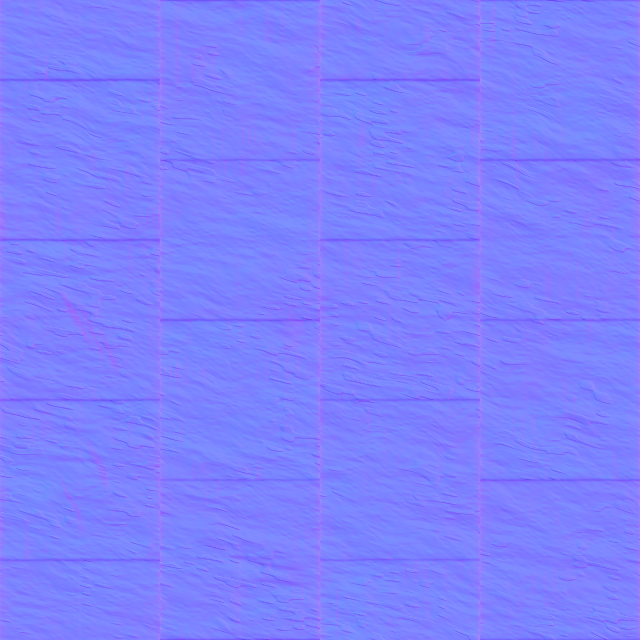
This texture map is drawn by a WebGL 2 fragment shader. Its source:

```glsl
#version 300 es
precision highp float;
// Tangent-space normal map of worn stone slabs: four columns of four square
// tiles, alternate columns shifted by half a tile. Surface slopes from grain,
// streaks, gouges and seams are summed, then packed as a unit normal.

#define TILES 4.0
#define SEAM_WIDTH 0.0085
#define SEAM_GLOW 0.045
#define VERTICAL_SEAM 0.17
#define HORIZONTAL_SEAM 0.27
#define GRAIN_TILT 0.22
#define GRAIN_DEPTH 1.0
#define STREAK_DEPTH 0.11
#define TINT_DEPTH 0.10
#define GOUGE_CHANCE 0.30
#define GOUGES 4
#define BASE_SLOPE vec2(-0.025, 0.025)

uniform vec2 u_resolution;
out vec4 fragColor;

float hash(vec2 p) {
    return fract(sin(dot(p, vec2(127.1, 311.7))) * 43758.5453);
}

float noise(vec2 p) {
    vec2 i = floor(p), f = fract(p);
    f = f * f * (3.0 - 2.0 * f);
    return mix(mix(hash(i), hash(i + vec2(1, 0)), f.x),
               mix(hash(i + vec2(0, 1)), hash(i + vec2(1, 1)), f.x), f.y);
}

float bell(float d, float width) {
    return exp(-d * d / (width * width));
}

// Layered slate grain: long shallow ridges plus small broken flakes
float grainHeight(vec2 p, vec2 seed) {
    float bend = 0.05 * noise(p * 5.0 + seed);
    vec2 q = vec2(p.x, p.y + GRAIN_TILT * p.x + bend);
    float ridges = 0.0060 * noise(q * vec2(3.0, 9.0) + seed)
                 + 0.0026 * noise(q * vec2(9.0, 28.0) + seed.yx)
                 + 0.0011 * noise(q * vec2(28.0, 62.0) + seed);
    float flakes = smoothstep(0.66, 0.82, noise(q * vec2(10.0, 38.0) + seed + 31.0));
    float patches = smoothstep(0.35, 0.75, noise(p * 4.0 + seed + 57.0));
    return GRAIN_DEPTH * (ridges + 0.0026 * flakes * patches);
}

vec2 grainSlope(vec2 p, vec2 seed) {
    const float e = 0.005;
    float h = grainHeight(p, seed);
    vec2 s = vec2(h - grainHeight(p + vec2(e, 0), seed),
                  h - grainHeight(p + vec2(0, e), seed)) / e;
    return clamp(s, vec2(-0.12, -0.24), vec2(0.14, 0.07));
}

// Fine near-vertical scratches, fading along their length
float streaks(vec2 p, vec2 seed) {
    float x = p.x + 0.025 * noise(vec2(p.y * 2.0, seed.x));
    float thin = smoothstep(0.70, 0.97, noise(vec2(x * 65.0, p.y * 3.0) + seed));
    float wide = smoothstep(0.65, 0.95, noise(vec2(x * 22.0, p.y * 2.0) + seed.yx));
    return (thin + 0.5 * wide) * smoothstep(0.3, 0.75, noise(p * vec2(5.0, 4.0) + seed + 9.0));
}

// Occasional long gouges, either flat and dark or steep and pink
vec2 gougeSlope(vec2 p, vec2 tile, vec2 seed) {
    vec2 total = vec2(0);
    float present = step(hash(tile + 4.7), GOUGE_CHANCE);
    for (int i = 0; i < GOUGES; i++) {
        vec2 k = tile + float(i) * vec2(7.3, 3.9);
        float steep = step(0.5, hash(k + 1.1));
        vec2 dir = normalize(mix(vec2(1.0, -0.12), vec2(0.45, -1.0), steep));
        vec2 center = 0.25 + 0.5 * vec2(hash(k + 2.3), hash(k + 5.9));
        vec2 d = p - center;
        float along = dot(d, dir) / mix(0.12, 0.28, hash(k + 8.2));
        float across = dot(d, vec2(-dir.y, dir.x)) + 0.03 * (noise(p * 7.0 + seed) - 0.5);
        float mark = bell(across, mix(0.010, 0.022, hash(k + 6.4)))
                   * (1.0 - smoothstep(0.3, 1.0, abs(along)));
        total += mark * mix(vec2(0.0, -0.17), vec2(0.15, -0.10), steep);
    }
    return total * present;
}

void main() {
    vec2 grid = gl_FragCoord.xy / u_resolution * TILES;
    float column = floor(grid.x);
    grid.y += 0.5 * (1.0 - mod(column, 2.0));
    vec2 tile = vec2(column, mod(floor(grid.y), TILES));
    vec2 p = fract(grid);
    vec2 seed = 40.0 * vec2(hash(tile + 0.5), hash(tile + 13.5));

    // Stone face
    vec2 slope = BASE_SLOPE + grainSlope(p, seed);
    float tint = 0.6 * noise(p * vec2(2.5, 3.5) + seed) + 0.4 * noise(p * vec2(12.0, 18.0) + seed) - 0.5;
    slope += TINT_DEPTH * (tint + 0.15 * (hash(tile + 2.2) - 0.5)) * vec2(1.0, -1.0);
    slope += STREAK_DEPTH * streaks(p, seed) * vec2(1.0, -0.45);
    slope += gougeSlope(p, tile, seed);

    // Faint hairlines through the middle of each tile
    float worn = noise(p * 6.0 + seed);
    slope.x += 0.07 * worn * hash(tile + 3.1) * bell(p.x - 0.5, 0.009);
    slope.y -= 0.13 * worn * hash(tile + 7.7) * bell(p.y - 0.52, 0.009);

    // Pink upright seams with a soft shoulder, dark level seams
    vec2 edge = 0.5 - abs(p - 0.5);
    float chip = 0.65 + 0.5 * noise(vec2(p.y * 9.0, column));
    slope += chip * (VERTICAL_SEAM * bell(edge.x, SEAM_WIDTH * 1.2)
           + 0.07 * bell(edge.x, SEAM_GLOW)) * vec2(1.0, -0.15);
    float seamRow = mod(floor(grid.y + 0.5), TILES);
    float depth = mix(0.65, 1.1, hash(vec2(column, seamRow) + 21.0));
    slope += depth * (HORIZONTAL_SEAM * bell(edge.y, SEAM_WIDTH)
           + 0.05 * bell(edge.y, SEAM_GLOW * 0.6)) * vec2(-0.25, -1.0);

    fragColor = vec4(0.5 + 0.5 * normalize(vec3(slope, 1.0)), 1.0);
}
```
